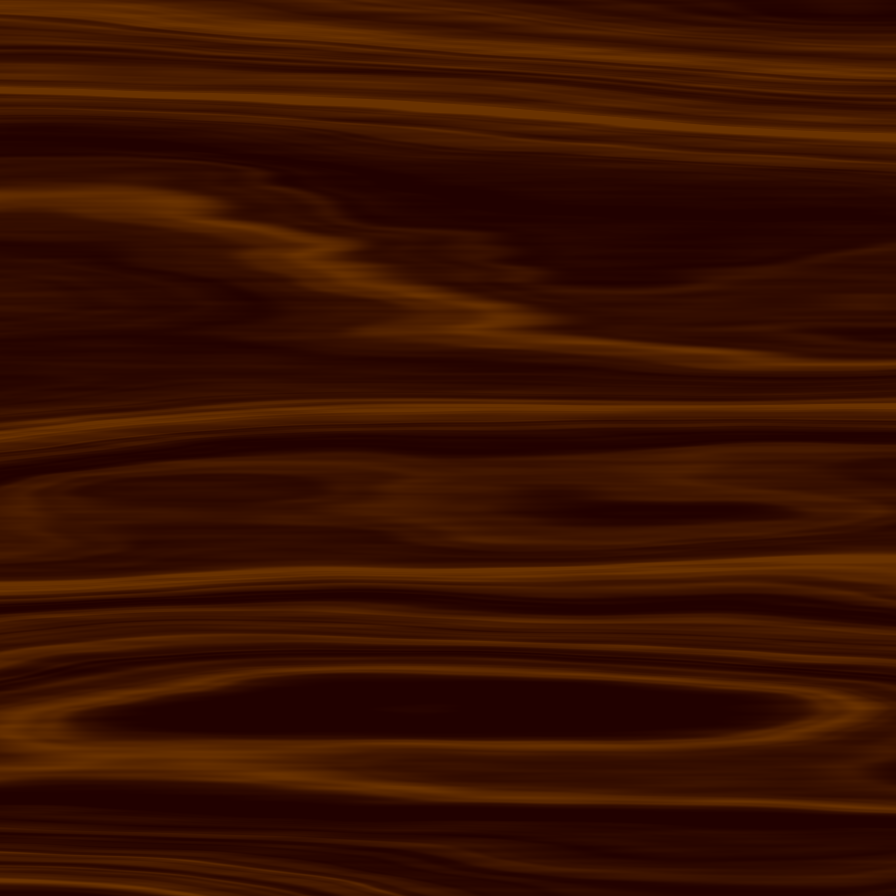
A WebGL 2 fragment shader for this texture:

```glsl
#version 300 es
precision highp float;
// Dark polished wood with long horizontal grain and pointed cathedral arches.
// A stretched, warped height field is sliced into growth rings: layered 1D
// noise of the height gives the bands, and fine fibres are laid on top.
uniform vec2 u_resolution;
out vec4 fragColor;

float hash1(float n) {
    n = fract(n * 0.1031);
    n *= n + 33.33;
    return fract(n * (n + n));
}

vec2 hashDirection(vec2 cell) {
    vec3 q = fract(cell.xyx * vec3(0.1031, 0.1030, 0.0973));
    q += dot(q, q.yzx + 33.33);
    float angle = 6.2832 * fract((q.x + q.y) * q.z);
    return vec2(cos(angle), sin(angle));
}

float ringNoise(float x) {
    float cell = floor(x), f = fract(x);
    return mix(hash1(cell), hash1(cell + 1.0), f * f * (3.0 - 2.0 * f));
}

float gradientNoise(vec2 p) {
    vec2 cell = floor(p), f = fract(p);
    vec2 w = f * f * f * (f * (f * 6.0 - 15.0) + 10.0);
    vec2 e = vec2(1.0, 0.0);
    float a = dot(hashDirection(cell), f);
    float b = dot(hashDirection(cell + e.xy), f - e.xy);
    float c = dot(hashDirection(cell + e.yx), f - e.yx);
    float d = dot(hashDirection(cell + e.xx), f - e.xx);
    return mix(mix(a, b, w.x), mix(c, d, w.x), w.y);
}

// Height of the log surface; its level lines are the grain
float grainHeight(vec2 p) {
    float h = 4.2 * p.y + 0.15 * p.x;
    h += 1.4 * gradientNoise(p * vec2(0.6, 4.0) + vec2(3.7, 11.3));
    h += 0.36 * gradientNoise(p * vec2(1.2, 9.0) + vec2(17.1, 5.6));
    h += 0.075 * gradientNoise(p * vec2(2.4, 25.0) + vec2(8.2, 31.4));
    h += 0.018 * gradientNoise(p * vec2(7.0, 65.0) + vec2(41.9, 2.8));
    return h;
}

// Broad bands plus ever thinner rings, faded where too thin to resolve
float growthRings(float h) {
    float footprint = fwidth(h);
    float sum = 0.0, weight = 0.42, frequency = 6.0;
    for (int i = 0; i < 4; i++) {
        float visible = 1.0 - smoothstep(0.5, 1.4, footprint * frequency);
        float ring = ringNoise(h * frequency + 40.0 + 19.7 * float(i));
        sum += weight * visible * (ring - 0.5);
        weight *= 0.67;
        frequency *= 2.15;
    }
    return sum;
}

void main() {
    vec2 p = gl_FragCoord.xy / u_resolution.y;
    float tone = 0.51 + 1.1 * growthRings(grainHeight(p));

    // Fine fibres along the grain
    tone += 0.09 * gradientNoise(p * vec2(4.0, 110.0) + 7.3);
    tone += 0.07 * gradientNoise(p * vec2(8.0, 220.0) + 23.1);

    // Near-black brown rising to amber
    tone = clamp(tone, 0.2, 0.8);
    float red = 0.11 + 0.47 * tone * tone;
    float green = max(0.0, 0.68 * (red - 0.125));
    fragColor = vec4(red, green, 0.0, 1.0);
}
```
